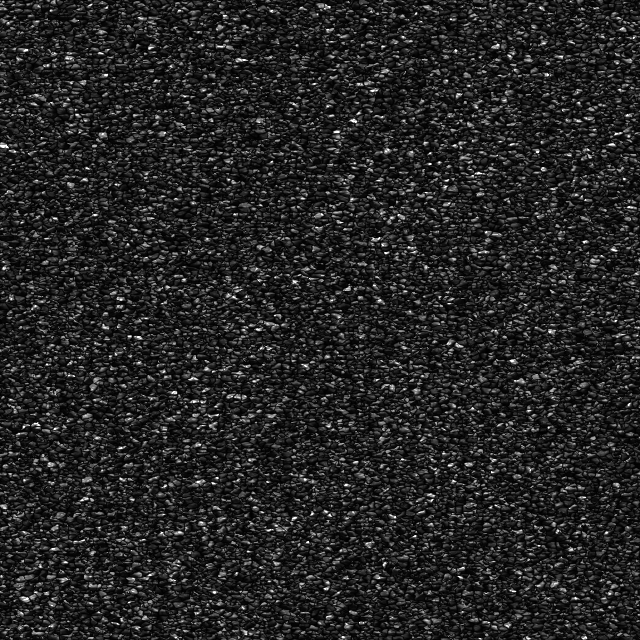
Write a WebGL 1 fragment shader that draws this texture.

```glsl
precision highp float;
// Dark asphalt: flattened, angular stone grains lit from above, with fine grit between.

uniform vec2 u_resolution;

#define STONE_GRID vec2(77.0, 130.0)
#define GRIT_GRID vec2(130.0, 208.0)
#define STONE_SHARE 0.56
#define STONE_GAIN 1.25
#define GRIT_GAIN 1.1
#define GAP_WIDTH 0.22
#define WARP 0.5
#define PATCHINESS 0.15
#define CONTRAST 0.8
#define EXPOSURE 0.69

float hash(vec2 p) {
  return fract(sin(dot(p, vec2(127.1, 311.7))) * 43758.5453);
}

vec2 hash2(vec2 p) {
  return vec2(hash(p), hash(p + 37.3));
}

float noise(vec2 p) {
  vec2 cell = floor(p);
  vec2 f = fract(p);
  f = f * f * (3.0 - 2.0 * f);
  float low = mix(hash(cell), hash(cell + vec2(1.0, 0.0)), f.x);
  float high = mix(hash(cell + vec2(0.0, 1.0)), hash(cell + 1.0), f.x);
  return mix(low, high, f.y);
}

// Returns the lit tone of the nearest grain and that grain's random rank.
vec2 grains(vec2 p, float seed) {
  vec2 bend = vec2(noise(p * 1.9 + seed), noise(p * 1.9 + seed + 19.7));
  p += WARP * (bend - 0.5);

  vec2 base = floor(p);
  vec2 grain = base;
  vec2 offset = vec2(0.0);
  vec2 neighbour = vec2(0.0);
  float nearest = 9.0;
  float second = 9.0;
  for (int j = -1; j <= 1; j++) {
    for (int i = -1; i <= 1; i++) {
      vec2 cell = base + vec2(float(i), float(j));
      vec2 toPoint = p - cell - hash2(cell + seed);
      float d = dot(toPoint, toPoint);
      if (d < nearest) {
        second = nearest;
        neighbour = offset;
        nearest = d;
        grain = cell;
        offset = toPoint;
      } else if (d < second) {
        second = d;
        neighbour = toPoint;
      }
    }
  }

  // Dark straight-sided gap, then a bright facet tilted towards the light.
  float border = 0.5 * (second - nearest) / max(length(neighbour - offset), 0.01);
  float body = smoothstep(0.0, GAP_WIDTH, border);
  vec2 traits = hash2(grain + seed + 71.9);
  float tilt = (traits.x - 0.5) * 2.2;
  float ridge = dot(offset, vec2(sin(tilt), cos(tilt)));
  float facet = 0.08 + 0.92 * smoothstep(-0.28, 0.3, ridge + 0.3 * (traits.y - 0.5));
  float shine = hash(grain + seed + 113.3);
  float tone = mix(0.17, 1.0, shine * shine);
  return vec2(body * facet * tone, hash(grain + seed + 151.7));
}

float asphalt(vec2 uv) {
  vec2 stone = grains(uv * STONE_GRID, 3.1);
  float grit = grains(uv * GRIT_GRID, 11.7).x;
  // Grit roughens the stone faces and fills the spaces between them.
  float stoneTone = STONE_GAIN * stone.x * (0.6 + 2.3 * grit);
  float tone = mix(GRIT_GAIN * grit, stoneTone, step(stone.y, STONE_SHARE));
  float patches = noise(uv * vec2(14.0, 22.0) + 5.3);
  tone *= 1.0 + PATCHINESS * (patches - 0.5);
  return EXPOSURE * pow(max(tone, 0.0001), CONTRAST);
}

void main() {
  // Average four samples per pixel to smooth the edges.
  float tone = 0.0;
  for (int j = 0; j < 2; j++) {
    for (int i = 0; i < 2; i++) {
      vec2 shift = (vec2(float(i), float(j)) - 0.5) * 0.5;
      tone += 0.25 * asphalt((gl_FragCoord.xy + shift) / u_resolution);
    }
  }
  gl_FragColor = vec4(vec3(clamp(tone, 0.0, 1.0)), 1.0);
}
```
